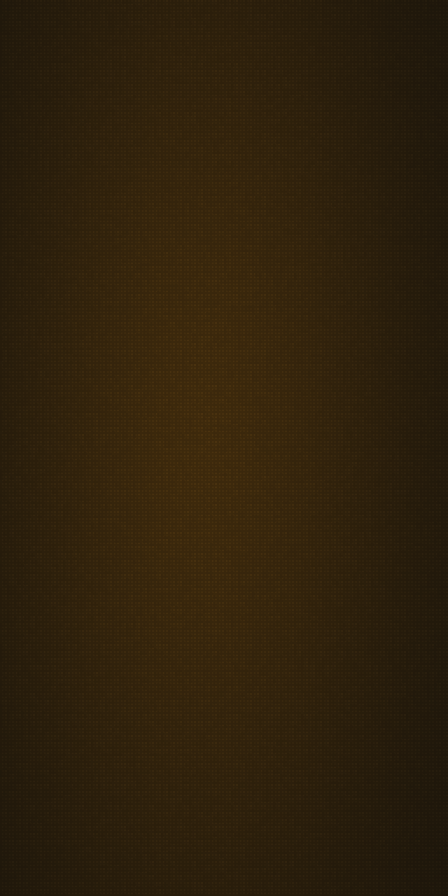
Reproduce this background procedurally as a Shadertoy shader.

```glsl
// A dark amber cloth lit by a soft oval glow just left of the centre.
// Radial falloff sets the colour; a fine square weave with hashed
// brightness per cell gives the texture.

// Sine-free hash of a cell index, 0 to 1
float hash21(vec2 cell) {
    vec3 p = fract(vec3(cell.xyx) * 0.1031);
    p += dot(p, p.yzx + 33.33);
    return fract((p.x + p.y) * p.z);
}

void mainImage(out vec4 fragColor, in vec2 fragCoord) {
    vec2 uv = fragCoord / iResolution.xy;

    // Oval glow fading towards the edges
    float dist = length((uv - vec2(0.45, 0.52)) * vec2(1.0, 0.8));
    float glow = 1.0 - smoothstep(-0.08, 0.76, dist);
    vec3 color = mix(vec3(0.118, 0.090, 0.045), vec3(0.258, 0.173, 0.050), glow);

    // Square weave: 128 cells across, dark seams along two sides
    vec2 grid = fragCoord / iResolution.x * 128.0;
    vec2 thread = smoothstep(0.15, 0.35, abs(fract(grid) - 0.25));
    float weave = thread.x * thread.y;
    color *= 0.95 + 0.16 * weave;

    // Uneven brightness from cell to cell
    color *= 1.0 + 0.12 * (hash21(floor(grid)) - 0.5) * (0.4 + 0.6 * weave);

    fragColor = vec4(color, 1.0);
}
```
